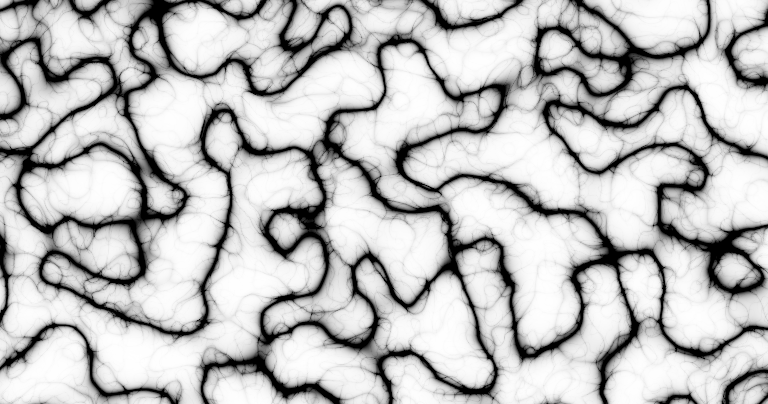
Reproduce this texture procedurally as a WebGL 1 fragment shader.

```glsl
precision highp float;

uniform vec2 u_resolution;

// Sine-free hash giving a unit gradient per lattice point
vec2 latticeGradient(vec2 cell) {
  vec3 h = fract(cell.xyx * vec3(0.1031, 0.1030, 0.0973));
  h += dot(h, h.yzx + 33.33);
  float angle = 6.2832 * fract((h.x + h.y) * h.z);
  return vec2(cos(angle), sin(angle));
}

float gradientNoise(vec2 p) {
  vec2 cell = floor(p);
  vec2 f = p - cell;
  vec2 fade = f * f * f * (f * (f * 6.0 - 15.0) + 10.0);
  vec2 e = vec2(1.0, 0.0);
  float a = dot(latticeGradient(cell), f);
  float b = dot(latticeGradient(cell + e.xy), f - e.xy);
  float c = dot(latticeGradient(cell + e.yx), f - e.yx);
  float d = dot(latticeGradient(cell + e.xx), f - e.xx);
  return mix(mix(a, b, fade.x), mix(c, d, fade.x), fade.y);
}

// Dark veins along noise zero lines; finer filaments gather around them
float veinInk(vec2 p) {
  float vein = abs(gradientNoise(p));
  float halo = exp(-vein / 0.11);
  float ink = 1.15 * exp(-vein / 0.032) + 0.24 * halo;

  float weight = halo + 0.03;
  float strength = 0.85;
  mat2 turn = mat2(0.8, 0.6, -0.6, 0.8);
  for (int i = 0; i < 4; i++) {
    p = turn * p * 1.9 + vec2(17.3, 41.7);
    float filament = abs(gradientNoise(p));
    ink += strength * weight * exp(-filament / 0.045);
    weight *= 0.3 + 0.7 * exp(-filament / 0.14);
    strength *= 0.85;
  }
  return ink;
}

void main() {
  vec2 uv = gl_FragCoord.xy / u_resolution.y;
  vec2 p = mat2(0.91, 0.41, -0.41, 0.91) * uv * 6.0 + 23.0;

  // Bend the veins, then roughen them slightly
  p += 0.30 * vec2(gradientNoise(p * 0.8 + 7.4), gradientNoise(p * 0.8 + 61.2));
  p += 0.05 * vec2(gradientNoise(p * 3.7 + 3.1), gradientNoise(p * 3.7 + 87.6));

  float paper = 1.0 - clamp(veinInk(p), 0.0, 1.0);
  gl_FragColor = vec4(vec3(paper), 1.0);
}
```
